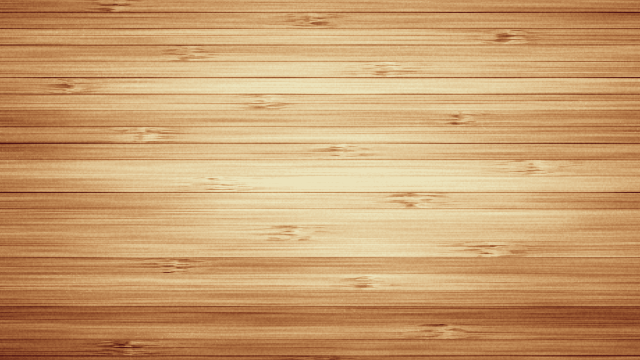
Give the GLSL for this texture, as a Shadertoy shader.

```glsl
// Bamboo board: 22 horizontal strips with uneven seams, long thin fibres and
// scattered growth nodes, lit from the middle and burnt toward the edges.
// Every layer changes one tone value, which a colour ramp turns into wood.

#define STRIPS 22.0
#define STRIP_SHIFT 0.25
#define SEAM_HALF_WIDTH 0.0015
#define STRIP_CONTRAST 0.24
#define GRAIN_CONTRAST 0.44
#define FIBRE_DEPTH 0.5
#define NODE_DEPTH 0.7
#define NODE_SPREAD 0.055
#define NODE_CHANCE 0.85
#define LIGHT_CENTRE vec2(0.52, 0.57)
#define BURN 1.15
#define SAMPLES 4

// Integer hash of a lattice cell, 0 to 1
float hash(vec2 cell) {
    uvec2 q = uvec2(ivec2(floor(cell))) * uvec2(1597334673u, 3812015801u);
    uint n = (q.x ^ q.y) * 1597334673u;
    n = (n ^ (n >> 15)) * 2246822519u;
    n ^= n >> 13;
    return float(n >> 8) / 16777216.0;
}

// Smooth value noise
float noise(vec2 p) {
    vec2 cell = floor(p), f = fract(p);
    f = f * f * (3.0 - 2.0 * f);
    float low = mix(hash(cell), hash(cell + vec2(1, 0)), f.x);
    float high = mix(hash(cell + vec2(0, 1)), hash(cell + vec2(1, 1)), f.x);
    return mix(low, high, f.y);
}

// Tone 0 (brown) to 1 (cream), with a soft shoulder at the top
vec3 woodRamp(float tone) {
    float t = tone - 0.35 * max(tone - 0.85, 0.0);
    t = clamp(t, -0.35, 1.1);
    return vec3(0.515 + t * (0.57 - 0.18 * t),
                0.26 + 0.57 * t,
                0.145 + t * (0.28 + 0.23 * t));
}

// Sharp line of the given half width at a distance
float stroke(float gap, float halfWidth, float pixel) {
    return 1.0 - smoothstep(halfWidth - 0.5 * pixel, halfWidth + 0.5 * pixel, gap);
}

// One thin fibre per lane, at a random height, fading in and out sideways
float fibreLines(vec2 uv, float lanes, float run, float pixel) {
    float y = uv.y * lanes, lane = floor(y);
    float height = mix(0.25, 0.75, hash(vec2(lane, lanes)));
    float wave = 0.2 * (noise(vec2(uv.x * 5.0, lane * 3.0)) - 0.5);
    float line = stroke(abs(y - lane - height - wave) / lanes, 0.0011, pixel);
    float part = smoothstep(0.3, 0.7, noise(vec2(uv.x * run + lane * 7.3, lane)));
    float depth = hash(vec2(lane, lanes + 5.0));
    return line * part * depth * mix(0.6, 1.0, noise(vec2(uv.x * 40.0, lane)));
}

// Tone change of the growth node in one strip; v runs -0.5 to 0.5 across it
float nodeTone(float x, float v, float row) {
    float present = step(hash(vec2(row, 71)), NODE_CHANCE);
    float centre = mix(0.08, 0.88, fract(row * 0.618 + 0.15));
    float dx = x - centre + 0.03 * v * v;
    float spread = NODE_SPREAD * mix(0.7, 1.2, hash(vec2(row, 72)));
    float body = exp(-dx * dx / (spread * spread));
    float core = exp(-dx * dx / (spread * spread * 0.12));

    // Short dashes fan open toward the node
    float lane = v * mix(18.0, 12.0, body) + row * 31.0;
    float dash = smoothstep(0.52, 0.78, noise(vec2(x * 42.0, lane)));
    float fleck = smoothstep(0.52, 0.8, noise(vec2(x * 100.0, lane * 1.2 + 9.0)));
    float across = smoothstep(0.52, 0.4, abs(v));
    float pale = 0.22 * core * smoothstep(-0.012, 0.012, dx);
    return present * across *
        (pale - NODE_DEPTH * (0.6 * dash * body + 0.4 * fleck * core));
}

vec3 board(vec2 uv, float pixel) {
    float y = uv.y * STRIPS - STRIP_SHIFT;
    float row = floor(y), v = fract(y) - 0.5;
    float seed = row * 17.0;

    // Light in the middle, burnt edges
    vec2 away = uv - LIGHT_CENTRE;
    float tone = 1.13 - BURN * (1.0 - exp(-3.1 * dot(away, away)));
    tone += 0.18 * (noise(uv * vec2(5.0, 7.0) + 40.0) - 0.5);

    // Strip tint, drifting slowly along its length
    tone += STRIP_CONTRAST * (hash(vec2(row, 11)) - 0.5);
    tone += 0.18 * (noise(vec2(uv.x * 2.0 + seed, row)) - 0.5);

    // Long grain in three widths
    float broad = noise(vec2(uv.x * 2.0 + seed, uv.y * 80.0));
    float middle = noise(vec2(uv.x * 5.0 + seed, uv.y * 160.0));
    float fine = noise(vec2(uv.x * 14.0 + seed, uv.y * 288.0));
    tone += GRAIN_CONTRAST * (0.35 * broad + 0.4 * middle + 0.55 * fine - 0.65);

    // Thin dark fibres, denser in some strips
    float density = mix(0.35, 1.0, hash(vec2(row, 23)));
    float fibre = fibreLines(uv, 67.0, 1.5, pixel)
                + 0.9 * fibreLines(uv, 109.0, 3.0, pixel);
    fibre *= density;
    tone -= FIBRE_DEPTH * fibre;

    tone += nodeTone(uv.x, v, row);

    // Some seams are strong, others faint; tone wavers along the board
    float edge = floor(y + 0.5);
    float seam = stroke(abs(y - edge) / STRIPS, SEAM_HALF_WIDTH, pixel);
    float strength = mix(0.15, 0.95, pow(hash(vec2(edge, 37)), 1.5));
    strength *= mix(0.6, 1.2, noise(vec2(uv.x * 9.0, edge * 5.0)));
    tone -= 0.95 * strength * seam;

    // Fine pores and faint worn specks
    tone += 0.12 * (noise(uv * vec2(460.0, 280.0)) - 0.5);
    float worn = smoothstep(0.65, 0.9, noise(uv * vec2(9.0, 14.0) + 80.0));
    tone += 0.1 * worn * smoothstep(0.75, 0.95, noise(uv * vec2(260.0, 200.0)));

    return woodRamp(tone) + fibre * vec3(0.02, -0.01, -0.01);
}

void mainImage(out vec4 fragColor, in vec2 fragCoord) {
    float pixel = 1.0 / iResolution.y;
    vec3 sum = vec3(0);
    // Average down each pixel, since all fine detail runs sideways
    for (int i = 0; i < SAMPLES; i++) {
        float offset = (float(i) + 0.5) / float(SAMPLES) - 0.5;
        sum += board((fragCoord + vec2(0, 0.7 * offset)) / iResolution.xy, pixel);
    }
    fragColor = vec4(clamp(sum / float(SAMPLES), 0.0, 1.0), 1.0);
}
```
